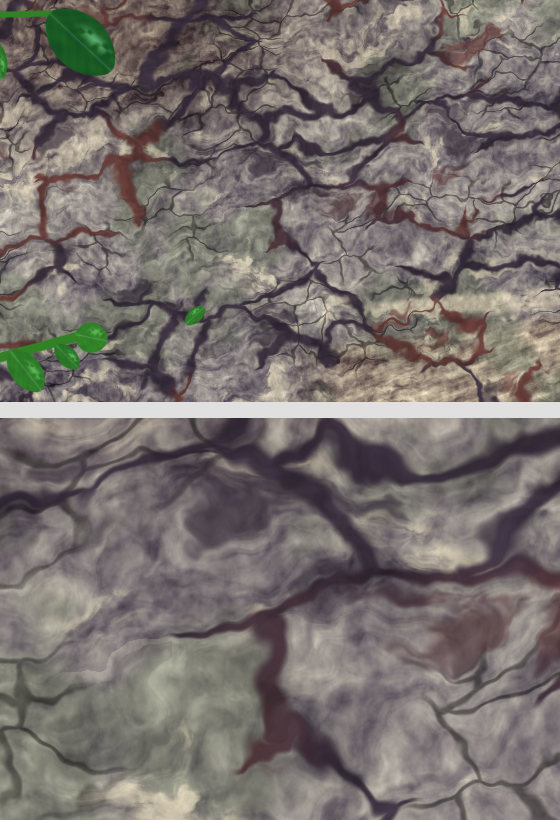
Top: the whole. Bottom: its middle third, enlarged.
Reproduce this texture procedurally as a WebGL 1 fragment shader.

```glsl
precision highp float;
// Weathered, cracked tree bark with a few green leaves at its left side.
uniform vec2 u_resolution;

#define PLATE_SCALE vec2(4.6, 8.5)
#define CHIP_SCALE vec2(11.0, 19.0)
#define GRAIN_TILT 0.22
#define CRACK_WIDTH 0.085
#define CRACK_DEPTH 0.36
#define RELIEF 0.75
#define BASE_TONE 0.525
#define CREAM vec3(0.88, 0.83, 0.72)
#define RUST vec3(0.36, 0.20, 0.19)
#define MOSS vec3(0.40, 0.42, 0.36)
#define LEAF_DARK vec3(0.07, 0.30, 0.13)
#define LEAF_LIGHT vec3(0.22, 0.56, 0.16)

vec2 hash2(vec2 p) {
  vec3 a = fract(p.xyx * vec3(0.1031, 0.1030, 0.0973));
  a += dot(a, a.yzx + 33.33);
  return fract((a.xx + a.yz) * a.zy);
}

float noise(vec2 p) {
  vec2 i = floor(p), f = fract(p);
  f = f * f * (3.0 - 2.0 * f);
  return mix(mix(hash2(i).x, hash2(i + vec2(1, 0)).x, f.x),
             mix(hash2(i + vec2(0, 1)).x, hash2(i + vec2(1, 1)).x, f.x), f.y);
}

float fbm(vec2 p) {
  float sum = 0.0, amp = 0.5;
  for (int i = 0; i < 5; i++) {
    sum += amp * noise(p);
    p = mat2(1.6, 1.2, -1.2, 1.6) * p + 7.3;
    amp *= 0.55;
  }
  return sum / 1.06;
}

vec2 rotate(vec2 p, float a) {
  return vec2(cos(a) * p.x + sin(a) * p.y, cos(a) * p.y - sin(a) * p.x);
}

// Distance to the nearest cell border (x) and a random value per cell (y).
vec2 plates(vec2 p) {
  vec2 cell = floor(p), f = fract(p), nearest = vec2(0.0), id = cell;
  float best = 9.0, border = 9.0;
  for (int y = -1; y <= 1; y++) for (int x = -1; x <= 1; x++) {
    vec2 g = vec2(x, y), r = g + hash2(cell + g) - f;
    if (dot(r, r) < best) { best = dot(r, r); nearest = r; id = cell + g; }
  }
  for (int y = -2; y <= 2; y++) for (int x = -2; x <= 2; x++) {
    vec2 g = vec2(x, y), r = g + hash2(cell + g) - f, gap = r - nearest;
    if (dot(gap, gap) > 0.0001) border = min(border, dot(0.5 * (nearest + r), normalize(gap)));
  }
  return vec2(border, hash2(id + 41.0).y);
}

float spot(vec2 p, vec2 center, vec2 size) {
  vec2 q = (p - center) / size;
  return exp(-dot(q, q));
}

vec3 bark(vec2 p) {
  // Ragged domain shared by plates and cracks
  vec2 warp = vec2(fbm(p * 6.0), fbm(p * 6.0 + 31.0)) - 0.5;
  vec2 fray = vec2(noise(p * 38.0), noise(p * 38.0 + 17.0)) - 0.5;
  vec2 q = rotate(p + 0.15 * warp + 0.014 * fray, GRAIN_TILT);
  vec2 plate = plates(q * PLATE_SCALE + 3.0);
  vec2 chip = plates(q * CHIP_SCALE + 20.0);

  // Mottling, grain and light from above
  float broad = fbm(p * 4.0 + 11.0), fine = fbm(q * vec2(26.0, 38.0));
  float grain = fbm(p * vec2(75.0, 58.0));
  float slope = fbm(q * vec2(13.0, 19.0)) - fbm((q + vec2(-0.004, 0.009)) * vec2(13.0, 19.0));
  float tone = BASE_TONE + 0.34 * (broad - 0.5) + 0.34 * (fine - 0.5) + 0.30 * (grain - 0.5);
  tone += RELIEF * slope + 0.09 * (plate.y - 0.5) + 0.06 * (chip.y - 0.5);

  // Regional shading: dim upper left, pale right, rough lower right
  float dim = spot(p, vec2(0.25, 0.92), vec2(0.55, 0.24));
  float rough = smoothstep(0.02, -0.04, 0.0) + smoothstep(0.0, 0.05, 0.17 + 0.13 * (p.x - 0.87) - p.y)
              * smoothstep(0.65, 0.9, p.x);
  rough = clamp(rough, 0.0, 1.0);
  float streak = fbm(rotate(p, 0.35) * vec2(12.0, 65.0));
  tone += 0.035 * smoothstep(0.6, 1.2, p.x) - 0.13 * dim + rough * 0.6 * (streak - 0.46);
  vec3 color = vec3(tone) + mix(vec3(0.01, -0.025, 0.03), vec3(0.03, 0.005, -0.04), smoothstep(0.2, 0.8, tone));
  color += vec3(0.035, 0.0, -0.055) * max(dim, rough);
  color = mix(color, MOSS * (0.35 + 1.3 * tone), 0.6 * smoothstep(0.52, 0.68, fbm(p * 5.0 + 63.0)));

  // Flaked cream patches and the bright ledge at lower right
  float flakes = smoothstep(0.53, 0.66, fbm(q * vec2(9.0, 13.0) + 80.0)) * smoothstep(0.40, 0.60, fine);
  float ledgeY = 0.205 + 0.12 * (p.x - 0.87) + 0.05 * warp.y;
  float ledge = smoothstep(0.036, 0.012, abs(p.y - ledgeY)) * smoothstep(0.80, 1.0, p.x);
  flakes = max(flakes * (1.0 - 0.7 * dim), ledge * smoothstep(0.28, 0.5, fine));
  flakes = max(flakes, 0.8 * spot(p, vec2(0.10, 0.61), vec2(0.10, 0.04)) * smoothstep(0.3, 0.5, fine));
  color = mix(color, CREAM * (0.72 + 0.5 * grain), 0.68 * flakes);

  // Broken deep cracks, hairlines and dark hollows
  float open = smoothstep(0.36, 0.64, noise(p * 5.5 + 9.0)) * (1.0 - 0.8 * ledge);
  float width = CRACK_WIDTH * open * (0.5 + noise(p * 17.0));
  float crack = (1.0 - smoothstep(width * 0.35, width + 0.025, plate.x)) * smoothstep(0.02, 0.25, open);
  float shadow = exp(-plate.x * 9.0) * open;
  float hair = (1.0 - smoothstep(0.015, 0.075, chip.x)) * smoothstep(0.48, 0.68, noise(p * 8.0 + 50.0));
  float hollow = smoothstep(0.64, 0.76, fbm(q * vec2(8.0, 14.0) + 120.0));
  color *= 1.0 - 0.24 * shadow - 0.42 * hair * (1.0 - ledge);
  vec3 pit = mix(vec3(0.19, 0.15, 0.21), RUST, smoothstep(0.45, 0.7, noise(p * 6.0 + 4.0)));
  pit *= 0.65 + CRACK_DEPTH * 2.0 * fine;
  return mix(color, pit, max(0.9 * crack, 0.65 * hollow));
}

// Pointed oval with a midrib, side veins and a soft sheen
void leaf(inout vec3 color, vec2 p, vec2 center, float angle, vec2 size, float light) {
  vec2 q = rotate(p - center, angle) / size;
  float d = max(abs(q.y) - pow(max(1.0 - q.x * q.x, 0.0), 0.65), abs(q.x) - 1.0);
  float rib = exp(-abs(q.y) * size.y * 450.0);
  float veins = 0.5 + 0.5 * sin(22.0 * (q.x - 0.6 * abs(q.y)));
  float sheen = spot(q, vec2(0.25, 0.4), vec2(0.4, 0.2)) * smoothstep(0.3, 0.65, noise(q * 6.0));
  vec3 green = mix(LEAF_DARK, LEAF_LIGHT, light + 0.25 * (noise(q * 3.0) - 0.5) + 0.06 * veins);
  green += 0.12 * rib + vec3(0.28, 0.34, 0.32) * sheen * (1.0 - 0.5 * light);
  color = mix(color, green, 1.0 - smoothstep(-0.005 / size.y, 0.0, d));
}

void stem(inout vec3 color, vec2 p, vec2 a, vec2 b, float radius) {
  vec2 ab = b - a;
  float d = length(p - a - ab * clamp(dot(p - a, ab) / dot(ab, ab), 0.0, 1.0));
  color = mix(color, LEAF_LIGHT * 0.9, 1.0 - smoothstep(radius - 0.003, radius + 0.002, d));
}

void main() {
  vec2 p = gl_FragCoord.xy / u_resolution.y;
  vec3 color = bark(p);
  stem(color, p, vec2(-0.02, 0.963), vec2(0.19, 0.968), 0.008);
  leaf(color, p, vec2(0.20, 0.895), -0.75, vec2(0.108, 0.070), 0.12);
  leaf(color, p, vec2(-0.005, 0.85), -1.4, vec2(0.052, 0.025), 0.55);
  stem(color, p, vec2(-0.02, 0.105), vec2(0.20, 0.165), 0.012);
  leaf(color, p, vec2(0.167, 0.113), -0.8, vec2(0.043, 0.026), 0.55);
  leaf(color, p, vec2(0.227, 0.160), -0.2, vec2(0.043, 0.040), 0.75);
  leaf(color, p, vec2(0.064, 0.078), -0.9, vec2(0.066, 0.040), 0.65);
  leaf(color, p, vec2(0.485, 0.215), 0.75, vec2(0.034, 0.020), 0.6);
  gl_FragColor = vec4(clamp(color, 0.0, 1.0), 1.0);
}
```
